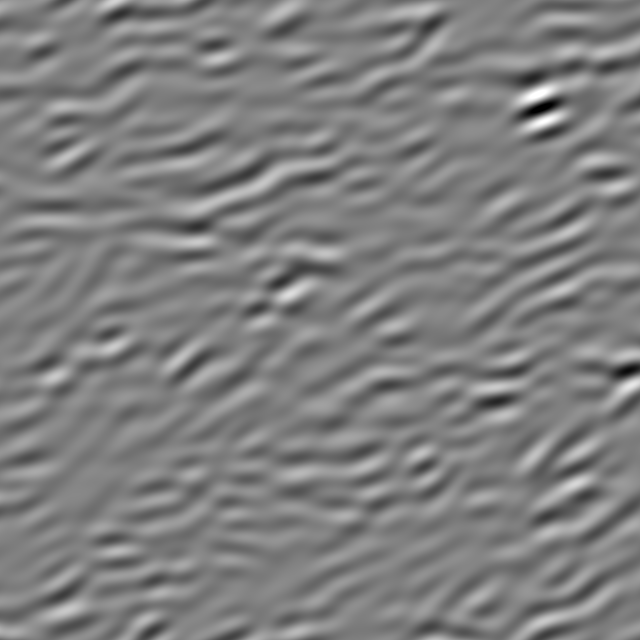
This texture is drawn by a WebGL 2 fragment shader. Its source:

```glsl
#version 300 es
precision highp float;
// Grey wavelet noise: scattered soft ripples slanting up to the right.

#define CELL_SIZE 0.086     // cell width, also the reach of one ripple
#define RIPPLES 6           // ripples per cell
#define FREQUENCY 20.8      // stripes per canvas height
#define FREQ_JITTER 0.15    // relative change of the stripe frequency
#define SLANT 0.36          // mean stripe direction, radians
#define SLANT_JITTER 0.36   // random turn of each ripple
#define SLANT_DRIFT 0.35    // slow turn across the canvas
#define DRIFT_SCALE 3.0     // cycles of that slow turn per canvas
#define CONTRAST 0.061
#define MID_GREY 0.5

uniform vec2 u_resolution;
out vec4 outColor;

const float TAU = 6.28318;

// Three random values in [0, 1) from integer coordinates.
vec3 hash3(ivec3 p) {
    uvec3 v = uvec3(p + 1024) * 1664525u + 1013904223u;
    v.x += v.y * v.z; v.y += v.z * v.x; v.z += v.x * v.y;
    v ^= v >> 16u;
    v.x += v.y * v.z; v.y += v.z * v.x; v.z += v.x * v.y;
    return vec3(v >> 8u) / exp2(24.0);
}

// Gradient noise, roughly -0.7 to 0.7.
float cornerSlope(ivec2 corner, vec2 offset) {
    float angle = TAU * hash3(ivec3(corner, 200)).x;
    return dot(vec2(cos(angle), sin(angle)), offset);
}

float gradientNoise(vec2 p) {
    ivec2 i = ivec2(floor(p));
    vec2 f = fract(p);
    vec2 s = f * f * f * (f * (f * 6.0 - 15.0) + 10.0);
    float low = mix(cornerSlope(i, f),
                    cornerSlope(i + ivec2(1, 0), f - vec2(1, 0)), s.x);
    float high = mix(cornerSlope(i + ivec2(0, 1), f - vec2(0, 1)),
                     cornerSlope(i + ivec2(1, 1), f - vec2(1, 1)), s.x);
    return mix(low, high, s.y);
}

// One wave under a round window; offset is in cells from its centre.
float ripple(vec2 offset, float slant, float frequency, float phase) {
    float window = max(0.0, 1.0 - dot(offset, offset));
    window *= window;
    vec2 across = vec2(-sin(slant), cos(slant));
    float wave = cos(TAU * (frequency * CELL_SIZE * dot(offset, across) + phase));
    return window * window * wave;
}

// Sum of the ripples scattered in the neighbouring cells.
float rippleNoise(vec2 p, float slant) {
    vec2 q = p / CELL_SIZE;
    ivec2 home = ivec2(floor(q));
    float sum = 0.0;
    for (int y = -1; y <= 1; y++)
    for (int x = -1; x <= 1; x++)
    for (int k = 0; k < RIPPLES; k++) {
        ivec2 cell = home + ivec2(x, y);
        vec3 place = hash3(ivec3(cell, k));
        vec3 shape = hash3(ivec3(cell, k + 64));
        vec2 offset = q - vec2(cell) - place.xy;
        // Exponential strengths: mostly faint, a few strong.
        float strength = -log(max(1.0 - place.z, 0.02));
        float turn = SLANT_JITTER * (2.0 * shape.x - 1.0);
        float frequency = FREQUENCY * (1.0 + FREQ_JITTER * (2.0 * shape.y - 1.0));
        sum += strength * ripple(offset, slant + turn, frequency, shape.z);
    }
    return sum;
}

void main() {
    vec2 p = gl_FragCoord.xy / min(u_resolution.x, u_resolution.y);
    float slant = SLANT + SLANT_DRIFT * gradientNoise(p * DRIFT_SCALE);
    float grey = MID_GREY + CONTRAST * rippleNoise(p, slant);
    outColor = vec4(vec3(clamp(grey, 0.0, 1.0)), 1.0);
}
```
